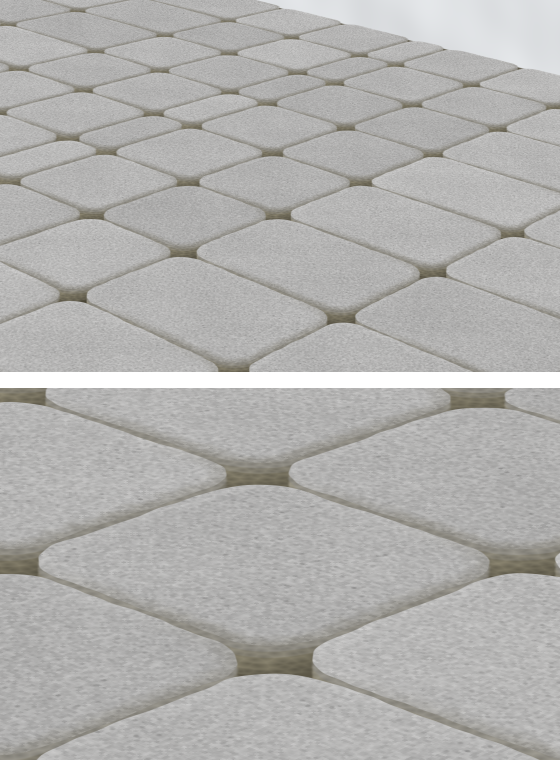
Top, the full canvas; bottom, a detail of the centre.
Give the GLSL for this texture, as a WebGL 1 fragment shader.

```glsl
precision highp float;
// Rounded grey concrete pavers in strips of mixed width, seen in perspective.
uniform vec2 u_resolution;

const float ASPECT = 0.664;
const float PERIOD = 7.5;       // strip widths: 1.5 1.5 1 1 0.5 1 1
const float FAR_ROW = 4.0;      // the paving ends here
const float WALL_HEIGHT = 0.017;
const vec2 ORIGIN = vec2(0.6445, 0.339);
const vec2 VANISH_U = vec2(-2.639, 1.430);
const vec2 VANISH_V = vec2(2.754, 1.164);
const vec2 GROUND_SCALE = vec2(-0.0508, 0.0654);

const vec3 CONCRETE = vec3(0.712, 0.710, 0.707);
const vec3 WORN_SIDE = vec3(0.57, 0.56, 0.53);
const vec3 WALL_TAN = vec3(0.69, 0.66, 0.56);
const vec3 WALL_SHADE = vec3(0.40, 0.38, 0.31);
const vec3 JOINT = vec3(0.33, 0.31, 0.25);
const vec3 CLOTH = vec3(0.87, 0.88, 0.89);

struct Stone { float dist; vec2 local; vec2 id; };

float hash(vec2 p) {
  return fract(sin(dot(p, vec2(127.1, 311.7))) * 43758.55);
}

float cross2(vec2 a, vec2 b) { return a.x * b.y - a.y * b.x; }

// Distance to the nearest of one random point per cell
float cellular(vec2 p) {
  vec2 cell = floor(p);
  float nearest = 2.0;
  for (int j = -1; j <= 1; j++)
    for (int i = -1; i <= 1; i++) {
      vec2 c = cell + vec2(float(i), float(j));
      vec2 point = c + vec2(hash(c), hash(c + 37.0));
      nearest = min(nearest, length(point - p));
    }
  return nearest;
}

float waves(vec2 p) {
  return sin(p.x + 1.7 * sin(p.y * 0.8)) * 0.5
       + sin(p.y * 2.1 + 1.3 * sin(p.x * 1.6)) * 0.3
       + sin(p.x * 3.7 - p.y * 2.9) * 0.2;
}

// Canvas point to paving coordinates (xy) and nearness (z)
vec3 ground(vec2 p) {
  vec2 a = VANISH_U - p, b = VANISH_V - p, c = p - ORIGIN;
  vec2 st = vec2(cross2(c, b), cross2(a, c)) / cross2(a, b);
  return vec3(st / GROUND_SCALE, 1.0 / (1.0 + st.x + st.y));
}

float roundedBox(vec2 p, vec2 halfSize, float radius) {
  vec2 q = abs(p) - halfSize + radius;
  return length(max(q, 0.0)) + min(max(q.x, q.y), 0.0) - radius;
}

// Start and width of the strip at x within one period
vec2 strip(float x) {
  if (x < 3.0) return vec2(floor(x / 1.5) * 1.5, 1.5);
  if (x < 5.0) return vec2(floor(x), 1.0);
  if (x < 5.5) return vec2(5.0, 0.5);
  return vec2(5.5 + floor(x - 5.5), 1.0);
}

Stone stoneAt(vec2 g) {
  float x = mod(g.x, PERIOD);
  vec2 span = strip(x);
  vec2 id = vec2(floor(g.x / PERIOD) * 15.0 + span.x * 2.0, floor(g.y));
  vec2 size = vec2(span.y, 1.0);
  vec2 q = vec2(x - span.x, fract(g.y)) - 0.5 * size;
  q += 0.010 * (vec2(hash(id), hash(id + 9.0)) - 0.5);
  float radius = min(0.16 + 0.04 * hash(id + 4.0), 0.36 * span.y);
  float chipped = 0.006 * waves(g * 16.0);
  float d = roundedBox(q, 0.5 * size - 0.012, radius) + chipped;
  if (g.y > FAR_ROW) d = 1.0;
  return Stone(d, q / size, id);
}

// Top face: tint, stains, grain, pits and a worn bevel
vec3 topColor(Stone s, vec2 g) {
  float tint = 0.05 * (hash(s.id + 2.0) - 0.5);
  float stain = 0.014 * waves(g * 5.0 + s.id);
  float grain = 0.075 * (hash(floor(g * 85.0)) - 0.5)
              + 0.07 * (cellular(g * 42.0) - 0.48);
  float pit = 0.08 * (1.0 - smoothstep(0.06, 0.18, cellular(g * 17.0)));
  float rough = 0.03 * (cellular(g * 22.0) - 0.4);
  float bevel = smoothstep(-0.085, 0.005, s.dist + rough);
  float facing = smoothstep(-0.3, 0.5, s.local.x - 0.6 * s.local.y);
  vec3 col = CONCRETE + tint + stain - pit * hash(floor(g * 9.0));
  col += 0.03 * bevel * (1.0 - facing);
  return mix(col, WORN_SIDE, 0.8 * bevel * facing) + grain;
}

// Joints: side walls of the stone above, sand, or cloth past the far edge
vec3 gapColor(vec2 p, vec3 g) {
  vec3 col = JOINT + 0.05 * waves(g.xy * 25.0);
  for (int i = 5; i >= 1; i--) {
    float depth = float(i) / 5.0;
    Stone s = stoneAt(ground(p + vec2(0.0, WALL_HEIGHT * g.z * depth)).xy);
    float lit = smoothstep(-0.5, 0.6, -s.local.x - s.local.y);
    vec3 wall = mix(WALL_SHADE, WALL_TAN, 0.2 + 0.6 * lit);
    wall = mix(WORN_SIDE, wall, smoothstep(0.1, 0.7, depth));
    wall *= 1.04 - 0.25 * depth + 0.2 * (cellular(g.xy * 30.0) - 0.5);
    col = mix(col, wall, 1.0 - smoothstep(-0.006, 0.006, s.dist));
  }
  vec3 cloth = CLOTH + 0.028 * waves(vec2(p.x * 22.0 + p.y * 12.0, p.y * 14.0));
  return mix(col, cloth, smoothstep(FAR_ROW - 0.12, FAR_ROW - 0.07, g.y));
}

vec3 paving(vec2 p, float pixel) {
  vec3 g = ground(p);
  float soft = 0.35 * length(ground(p + vec2(0.0, pixel)).xy - g.xy);
  Stone s = stoneAt(g.xy);
  float cover = 1.0 - smoothstep(-soft, soft, s.dist);
  return mix(gapColor(p, g), topColor(s, g.xy), cover);
}

void main() {
  vec3 sum = vec3(0.0);
  for (int j = 0; j < 2; j++)
    for (int i = 0; i < 2; i++) {
      vec2 offset = vec2(float(i), float(j)) * 0.5 - 0.25;
      vec2 p = (gl_FragCoord.xy + offset) / u_resolution * vec2(1.0, ASPECT);
      sum += paving(p, 1.0 / u_resolution.x);
    }
  gl_FragColor = vec4(sum * 0.25, 1.0);
}
```
